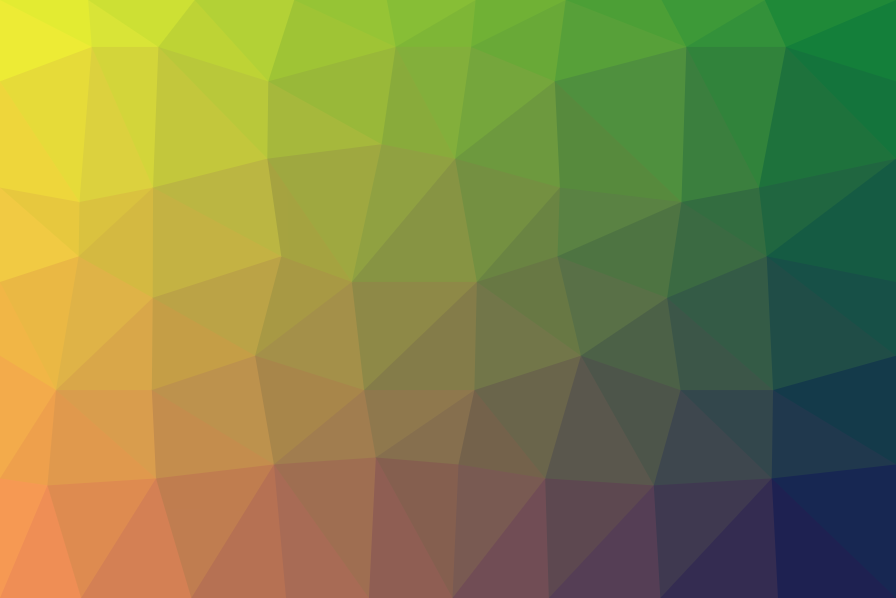
Write a Shadertoy shader that draws this background.

```glsl
#define GRID vec2(9.0, 6.0)
#define SHIFT vec2(-0.305, -0.445)
#define ROW_STRETCH 1.031
#define TINT 0.016
#define TOP_LEFT vec3(0.96, 0.97, 0.20)
#define TOP_RIGHT vec3(0.04, 0.51, 0.22)
#define BOTTOM_LEFT vec3(0.98, 0.55, 0.34)
#define BOTTOM_RIGHT vec3(0.04, 0.06, 0.33)

// Waves that bend each mesh row: mean, amplitude, period, peak column
const vec4 SWAY[7] = vec4[7](
    vec4(0.11, 0.16, 9.0, 2.5), vec4(0.07, 0.21, 3.45, 0.6),
    vec4(-0.01, 0.16, 3.2, 3.8), vec4(-0.02, 0.15, 2.25, 3.0),
    vec4(-0.01, 0.16, 9.0, 6.5), vec4(-0.06, 0.16, 5.0, 3.6),
    vec4(0.02, 0.21, 7.0, 2.2));
const vec4 HEAVE[5] = vec4[5](
    vec4(0.0, 0.23, 3.0, 0.0), vec4(0.12, 0.29, 6.0, 1.0),
    vec4(0.11, 0.23, 2.5, 2.0), vec4(0.12, 0.23, 3.0, 1.5),
    vec4(0.02, 0.14, 6.0, 1.0));

float hash(vec2 p) {
    return fract(sin(dot(p, vec2(127.1, 311.7))) * 43758.5);
}

float wave(vec4 w, float column) {
    return w.x + w.y * cos(6.2832 * (column - w.w) / w.z);
}

// Mesh corner in cell units, rows counted from the top; the border stays straight
vec2 meshVertex(vec2 id) {
    int row = int(id.y);
    vec2 v = id;
    if (id.x > 0.0 && id.x < GRID.x)
        v.x += SHIFT.x + wave(SWAY[row], id.x);
    if (id.y > 0.0 && id.y < GRID.y)
        v.y = id.y * ROW_STRETCH + SHIFT.y + wave(HEAVE[row - 1], id.x);
    return v;
}

float cross2(vec2 a, vec2 b) {
    return a.x * b.y - a.y * b.x;
}

// Distance from an edge, positive on its inner side
float edgeDistance(vec2 p, vec2 a, vec2 b) {
    return cross2(normalize(b - a), p - a);
}

vec3 gradient(vec2 uv) {
    return mix(mix(TOP_LEFT, TOP_RIGHT, uv.x),
               mix(BOTTOM_LEFT, BOTTOM_RIGHT, uv.x), uv.y);
}

// Adds one flat facet, weighted by its coverage of the pixel
void addFacet(inout vec4 sum, vec2 p, float pixel, vec2 a, vec2 b, vec2 c, vec2 seed) {
    float side = sign(cross2(b - a, c - a));
    float inside = min(side * edgeDistance(p, a, b),
                   min(side * edgeDistance(p, b, c), side * edgeDistance(p, c, a)));
    float coverage = clamp(inside / pixel + 0.5, 0.0, 1.0);
    vec3 color = gradient((a + b + c) / (3.0 * GRID)) + TINT * (hash(seed) - 0.5);
    sum += coverage * vec4(color, 1.0);
}

void mainImage(out vec4 fragColor, in vec2 fragCoord) {
    vec2 uv = fragCoord / iResolution.xy;
    uv.y = 1.0 - uv.y;
    vec2 p = uv * GRID;
    float pixel = GRID.y / iResolution.y;
    vec4 sum = vec4(gradient(uv), 1.0) * 0.001;

    // Nearby cells, each split along its shorter diagonal
    for (int j = -1; j <= 1; j++)
    for (int i = -1; i <= 1; i++) {
        vec2 id = floor(p) + vec2(i, j);
        if (any(lessThan(id, vec2(0.0))) || any(greaterThanEqual(id, GRID))) continue;
        vec2 a = meshVertex(id);
        vec2 b = meshVertex(id + vec2(1.0, 0.0));
        vec2 c = meshVertex(id + vec2(0.0, 1.0));
        vec2 d = meshVertex(id + 1.0);
        if (distance(a, d) < distance(b, c)) {
            addFacet(sum, p, pixel, a, b, d, id);
            addFacet(sum, p, pixel, a, d, c, id + 0.5);
        } else {
            addFacet(sum, p, pixel, a, b, c, id);
            addFacet(sum, p, pixel, b, d, c, id + 0.5);
        }
    }
    fragColor = vec4(sum.rgb / sum.a, 1.0);
}
```
